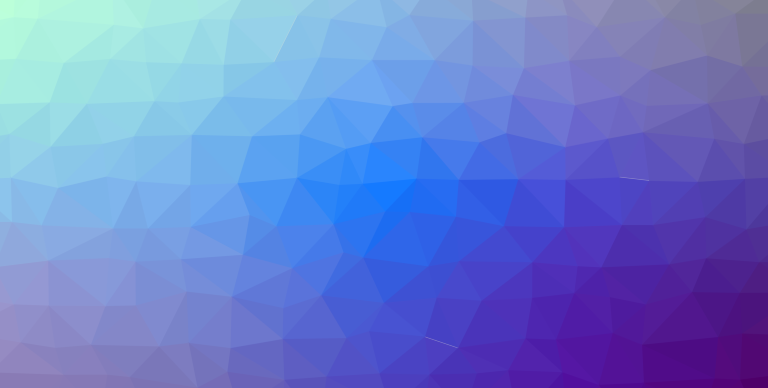
Reproduce this background procedurally as a WebGL 2 fragment shader.

```glsl
#version 300 es
precision highp float;

uniform vec2 u_resolution;
out vec4 fragColor;

const vec2 CELL = vec2(0.12, 0.102);
const vec2 CENTER_VERTEX = vec2(0.974, 0.534);

float hash(vec2 p) {
    return fract(sin(dot(p, vec2(12.9898, 78.233))) * 43758.5453);
}

// Five evenly spaced stops over 0..1
vec3 ramp(vec3 a, vec3 b, vec3 c, vec3 d, vec3 e, float t) {
    t *= 4.0;
    vec3 color = mix(a, b, clamp(t, 0.0, 1.0));
    color = mix(color, c, clamp(t - 1.0, 0.0, 1.0));
    color = mix(color, d, clamp(t - 2.0, 0.0, 1.0));
    return mix(color, e, clamp(t - 3.0, 0.0, 1.0));
}

// Mint to violet across the diagonal, vivid blue in the middle
vec3 gradient(vec2 uv) {
    vec3 bottomRow = ramp(vec3(0.55, 0.49, 0.71), vec3(0.48, 0.45, 0.71), vec3(0.29, 0.26, 0.75),
                          vec3(0.32, 0.06, 0.62), vec3(0.32, 0.00, 0.42), uv.x);
    vec3 lowerRow = ramp(vec3(0.60, 0.60, 0.82), vec3(0.47, 0.55, 0.84), vec3(0.25, 0.36, 0.86),
                         vec3(0.32, 0.14, 0.68), vec3(0.30, 0.10, 0.50), uv.x);
    vec3 middleRow = ramp(vec3(0.54, 0.76, 0.92), vec3(0.45, 0.67, 0.93), vec3(0.06, 0.47, 1.00),
                          vec3(0.30, 0.28, 0.82), vec3(0.32, 0.25, 0.64), uv.x);
    vec3 upperRow = ramp(vec3(0.65, 0.93, 0.88), vec3(0.55, 0.81, 0.91), vec3(0.40, 0.63, 0.95),
                         vec3(0.47, 0.46, 0.80), vec3(0.44, 0.40, 0.62), uv.x);
    vec3 topRow = ramp(vec3(0.73, 1.00, 0.85), vec3(0.66, 0.92, 0.89), vec3(0.54, 0.73, 0.90),
                       vec3(0.56, 0.56, 0.74), vec3(0.50, 0.50, 0.56), uv.x);
    return ramp(bottomRow, lowerRow, middleRow, upperRow, topRow, uv.y);
}

// Jittered mesh vertex in units of canvas height
vec2 meshVertex(vec2 id) {
    vec2 jitter = vec2(hash(id), hash(id + 37.3)) - 0.5;
    return CENTER_VERTEX + (id + jitter * vec2(0.66, 0.46)) * CELL;
}

// Signed distance to the line a-b, positive on its left
float lineSide(vec2 p, vec2 a, vec2 b) {
    vec2 edge = normalize(b - a);
    return dot(p - a, vec2(-edge.y, edge.x));
}

// Flat facet: premultiplied color and coverage
vec4 facet(vec2 p, vec2 a, vec2 b, vec2 c, float seed) {
    float pixel = 1.0 / u_resolution.y;
    float edgeAB = lineSide(p, a, b);
    float inside = min(edgeAB, min(lineSide(p, b, c), lineSide(p, c, a)));
    float coverage = smoothstep(-0.7 * pixel, 0.7 * pixel, inside);
    vec2 middle = (a + b + c) / 3.0;
    vec3 color = gradient(middle * vec2(u_resolution.y / u_resolution.x, 1.0));
    color += (seed - 0.5) * vec3(0.03, 0.02, 0.015);
    // A few edges carry a pale hairline
    float seam = step(0.984, seed) * (1.0 - smoothstep(0.0, 1.2 * pixel, abs(edgeAB)));
    color = mix(color, vec3(0.85), 0.4 * seam);
    return vec4(color, 1.0) * coverage;
}

void main() {
    vec2 p = gl_FragCoord.xy / u_resolution.y;
    vec2 home = floor((p - CENTER_VERTEX) / CELL);
    vec4 sum = vec4(0.0);

    // Nearby quads, each split along its shorter diagonal
    for (int y = -1; y <= 1; y++) {
        for (int x = -1; x <= 1; x++) {
            vec2 id = home + vec2(float(x), float(y));
            vec2 a = meshVertex(id);
            vec2 b = meshVertex(id + vec2(1.0, 0.0));
            vec2 c = meshVertex(id + vec2(1.0, 1.0));
            vec2 d = meshVertex(id + vec2(0.0, 1.0));
            float seed1 = hash(id + 5.7);
            float seed2 = hash(id + 91.1);
            if (distance(a, c) < distance(b, d)) {
                sum += facet(p, a, b, c, seed1) + facet(p, c, d, a, seed2);
            } else {
                sum += facet(p, b, c, d, seed1) + facet(p, d, a, b, seed2);
            }
        }
    }
    fragColor = vec4(sum.rgb / max(sum.a, 0.0001), 1.0);
}
```
